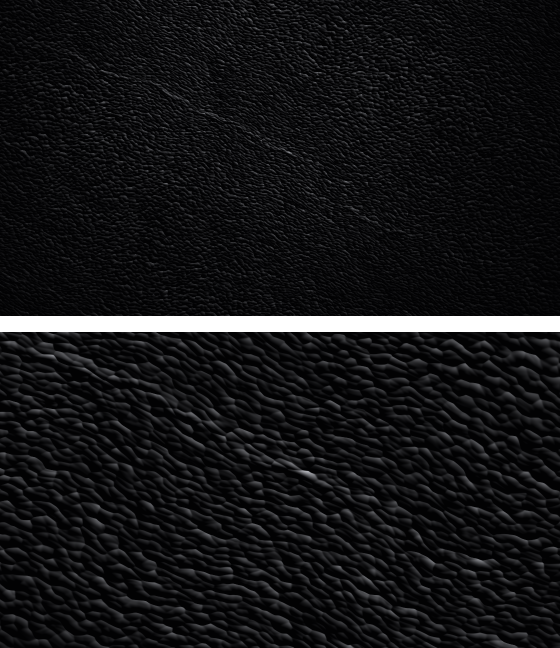
Top, the full canvas; bottom, a detail of the centre.
A Shadertoy shader for this texture:

```glsl
vec2 hash2(vec2 p) {
    vec3 q = fract(p.xyx * vec3(0.1031, 0.1030, 0.0973));
    q += dot(q, q.yzx + 33.33);
    return fract((q.xx + q.yz) * q.zy);
}

// Slope of rounded cellular pebbles: weighted offset from nearby cell centres
vec2 pebbleSlope(vec2 p) {
    vec2 cell = floor(p), f = fract(p), sum = vec2(0.0);
    float total = 0.0;
    for (int y = -1; y <= 1; y++)
    for (int x = -1; x <= 1; x++) {
        vec2 id = vec2(x, y);
        vec2 offset = f - id - hash2(cell + id);
        float weight = exp(-12.0 * dot(offset, offset));
        sum += weight * offset;
        total += weight;
    }
    return sum / total;
}

// Wandering fold from a to b: x is the lit bank, y the shaded bank, z the raised skin
vec3 crease(vec2 p, vec2 a, vec2 b, float width) {
    vec2 dir = normalize(b - a);
    float len = length(b - a), along = dot(p - a, dir);
    float across = dot(p - a, vec2(-dir.y, dir.x));
    across += 0.008 * sin(along * 23.0 + a.x * 9.0) + 0.004 * sin(along * 71.0 + b.y * 20.0);
    float fade = smoothstep(-0.04, 0.08, along) * smoothstep(len + 0.04, len - 0.08, along);
    float broken = 0.7 + 0.3 * sin(along * 47.0 + b.x * 5.0);
    vec3 banks = vec3(across - 0.7 * width, across + 0.8 * width, across * 0.25) / width;
    return fade * vec3(broken, broken, 1.0) * exp(-banks * banks);
}

float leather(vec2 p) {
    // Grain direction drifts over the hide
    vec2 q = p + vec2(0.010 * sin(p.y * 13.0 + p.x * 5.0), 0.17 * p.x);
    q.y += 0.035 * sin(p.x * 5.0 + p.y * 4.0) + 0.006 * sin(p.x * 19.0 - p.y * 15.0);
    q += 0.0012 * sin(q.yx * vec2(233.0, 161.0) + 3.0 * sin(q * 37.0));

    vec2 fine = pebbleSlope(q * vec2(78.0, 122.0));
    vec2 coarse = pebbleSlope(q * vec2(43.0, 62.0) + 17.0);
    float slope = dot(fine, vec2(0.5, 1.45)) + dot(coarse, vec2(0.15, 0.4));

    // Long folds, strongest along the main diagonal
    vec3 folds = crease(p, vec2(0.02, 0.89), vec2(0.60, 0.68), 0.005);
    folds += 1.2 * crease(p, vec2(0.48, 0.72), vec2(0.97, 0.49), 0.005);
    folds += crease(p, vec2(1.00, 0.37), vec2(1.52, 0.16), 0.005);
    folds += 0.9 * crease(p, vec2(1.42, 1.01), vec2(1.82, 0.86), 0.004);
    folds += crease(p, vec2(-0.05, 0.62), vec2(0.28, 0.33), 0.004);
    folds += 1.1 * crease(p, vec2(-0.06, 0.17), vec2(0.32, -0.01), 0.005);
    folds += 0.5 * crease(p, vec2(1.48, 0.41), vec2(1.66, 0.57), 0.004);
    slope += 0.5 * folds.x - 0.5 * folds.y + 0.08 * folds.z;

    // Uneven patches of flatter and rougher skin
    vec2 patches = pebbleSlope(q * vec2(9.0, 15.0) + 5.0);
    slope *= 1.0 + 0.35 * patches.y;
    return pow(max(slope + 0.17 + 0.12 * patches.x, 0.0), 1.2);
}

void mainImage(out vec4 fragColor, in vec2 fragCoord) {
    // Four samples per pixel
    float sheen = 0.0;
    for (int i = 0; i < 4; i++) {
        vec2 shift = vec2(i % 2, i / 2) * 0.5 - 0.25;
        sheen += 0.25 * leather((fragCoord + shift) / iResolution.y);
    }

    // Soft lamp above the centre, fading towards the corners
    vec2 uv = fragCoord / iResolution.xy;
    vec2 away = (uv - vec2(0.46, 0.74)) * vec2(2.0, 1.15);
    float lamp = 1.3 * exp(-dot(away, away));
    lamp *= 1.0 + 0.15 * sin(uv.x * 11.0 + 4.0 * uv.y) * sin(uv.y * 9.0 - 3.0 * uv.x);

    vec3 black = vec3(0.007, 0.007, 0.012);
    vec3 glint = vec3(0.200, 0.202, 0.208);
    fragColor = vec4(black + glint * sheen * lamp, 1.0);
}
```
